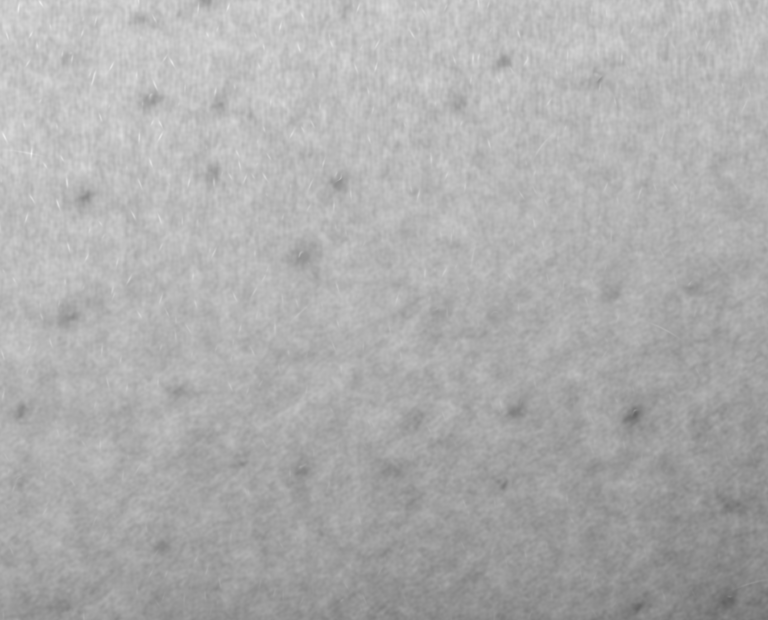
A Shadertoy shader for this texture:

```glsl
vec2 hash2(vec2 p) {
    vec3 q = fract(p.xyx * vec3(0.1031, 0.1030, 0.0973));
    q += dot(q, q.yzx + 33.33);
    return fract((q.xx + q.yz) * q.zy);
}

float gradientNoise(vec2 p) {
    vec2 i = floor(p), f = fract(p);
    vec2 u = f * f * f * (f * (f * 6.0 - 15.0) + 10.0);
    vec2 o = vec2(0.0, 1.0);
    float a = dot(hash2(i) * 2.0 - 1.0, f);
    float b = dot(hash2(i + o.yx) * 2.0 - 1.0, f - o.yx);
    float c = dot(hash2(i + o.xy) * 2.0 - 1.0, f - o.xy);
    float d = dot(hash2(i + o.yy) * 2.0 - 1.0, f - o.yy);
    return mix(mix(a, b, u.x), mix(c, d, u.x), u.y);
}

vec2 rotate(vec2 p, float angle) {
    float c = cos(angle), s = sin(angle);
    return vec2(c * p.x + s * p.y, c * p.y - s * p.x);
}

// Soft dark pores, some carrying a small glint
float pores(vec2 p) {
    float shade = 0.0;
    vec2 cell = floor(p * 6.5);
    vec2 warp = 0.011 * vec2(gradientNoise(p * 60.0), gradientNoise(p * 60.0 + 40.0));
    for (int y = -1; y <= 1; y++)
    for (int x = -1; x <= 1; x++) {
        vec2 id = cell + vec2(x, y);
        vec2 kind = hash2(id + 71.0);
        vec2 d = p - (id + 0.1 + 0.8 * hash2(id + 13.0)) / 6.5 + warp;
        d = rotate(d, 0.7) * vec2(0.85, 1.15);
        float r2 = dot(d, d);
        float size = mix(0.008, 0.014, kind.y);
        float depth = smoothstep(0.1, 1.0, kind.x);
        shade -= depth * (0.11 * exp(-r2 / (size * size))
                        + 0.06 * exp(-r2 / (size * size * 5.0)));
        vec2 g = (d - vec2(0.003, 0.005)) / vec2(0.004, 0.0028);
        shade += 0.13 * step(0.72, kind.y) * depth * exp(-dot(g, g));
    }
    return shade;
}

// Short thin bright strokes scattered one per cell
float flecks(vec2 p, vec2 grid, vec2 size, float lean, float density) {
    float light = 0.0;
    vec2 cell = floor(p * grid);
    for (int y = -1; y <= 1; y++)
    for (int x = -1; x <= 1; x++) {
        vec2 id = cell + vec2(x, y);
        vec2 kind = hash2(id + 157.0);
        vec2 tilt = hash2(id + 311.0);
        vec2 d = p - (id + hash2(id + 29.0)) / grid;
        d = rotate(d, lean * (tilt.x - 0.5));
        d.x += d.y * d.y * 8.0 * (tilt.y - 0.5);
        d /= size * vec2(1.0, 0.5 + kind.y);
        light += step(kind.x, density) * (0.3 + 0.7 * kind.y) * exp(-dot(d, d));
    }
    return light;
}

void mainImage(out vec4 fragColor, in vec2 fragCoord) {
    vec2 uv = fragCoord / iResolution.xy;
    vec2 p = fragCoord / iResolution.y;
    float upper = smoothstep(0.3, 0.9, uv.y + 0.3 * (0.5 - uv.x));

    // Light falling off toward the lower right
    float tone = mix(mix(0.605, 0.505, uv.x), mix(0.795, 0.745, uv.x), pow(uv.y, 0.63));
    tone -= 0.03 * smoothstep(0.75, 1.0, uv.x) * (1.0 - uv.y);

    // Broad mottling and shallow slanted furrows
    vec2 slant = rotate(p, 0.6);
    tone += 0.026 * gradientNoise(p * 7.0);
    tone += 0.050 * gradientNoise(p * 17.0 + 5.0);
    tone += 0.056 * gradientNoise(p * 34.0 + 9.0);
    tone += 0.046 * gradientNoise(p * 62.0 + 23.0);
    tone += 0.036 * (1.0 - upper) * gradientNoise(slant * vec2(11.0, 28.0));

    // Fine grain, upright above and slanted below
    float upright = gradientNoise(p * vec2(150.0, 58.0)) + 0.7 * gradientNoise(p * vec2(85.0, 38.0) + 3.0);
    float slanted = gradientNoise(slant * vec2(80.0, 140.0)) + 0.7 * gradientNoise(slant * vec2(50.0, 75.0));
    tone += mix(0.042 * slanted, 0.066 * upright, upper);
    tone += 0.046 * gradientNoise(p * 130.0 + 17.0);

    // Pores, glints and a few stray hairs
    tone += pores(p);
    float shine = mix(0.04, 0.11, upper) * mix(1.25, 0.6, uv.x);
    tone += shine * flecks(p, vec2(40.0, 32.0), vec2(0.0018, 0.0055), 1.2, 0.35);
    tone += 0.06 * flecks(p + 3.0, vec2(4.0), vec2(0.0018, 0.018), 3.0, 0.25);

    fragColor = vec4(vec3(clamp(tone, 0.0, 1.0)), 1.0);
}
```
